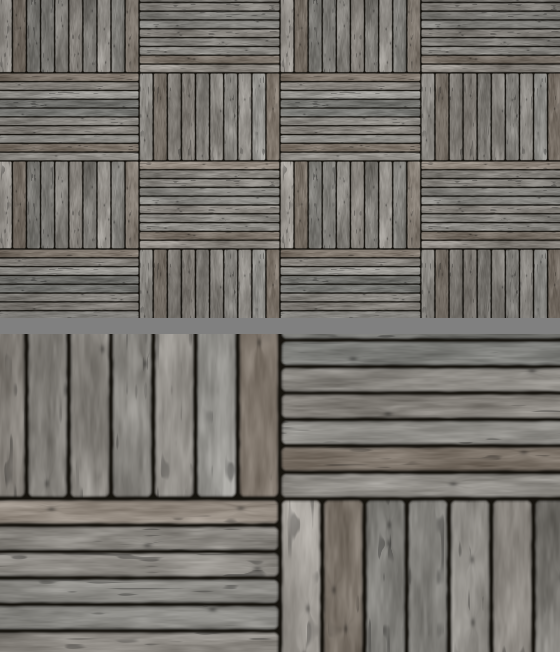
Top, the full canvas; bottom, a detail of the centre.
A WebGL 1 fragment shader for this texture:

```glsl
precision highp float;
// Weathered decking: a basket weave of tiles, each made of ten boards that
// run upright or level in turn. Rounded box distances cut the dark gaps;
// stretched noise, knots and cracks age the grey and brown wood.
uniform vec2 u_resolution;

float hash(vec2 p) {
  return fract(sin(dot(p, vec2(127.1, 311.7))) * 43758.5453);
}

float noise(vec2 p) {
  vec2 i = floor(p), f = fract(p);
  f = f * f * (3.0 - 2.0 * f);
  return mix(mix(hash(i), hash(i + vec2(1.0, 0.0)), f.x),
             mix(hash(i + vec2(0.0, 1.0)), hash(i + vec2(1.0, 1.0)), f.x), f.y);
}

float fbm(vec2 p) {
  float sum = 0.0, amp = 0.5;
  for (int i = 0; i < 4; i++) {
    sum += amp * noise(p);
    p = p * 2.03 + 17.3;
    amp *= 0.5;
  }
  return sum / 0.9375;
}

float roundedBox(vec2 p, vec2 halfSize, float radius) {
  vec2 d = abs(p) - halfSize + radius;
  return length(max(d, 0.0)) + min(max(d.x, d.y), 0.0) - radius;
}

void main() {
  vec2 uv = gl_FragCoord.xy / u_resolution;
  float pixel = 1.0 / u_resolution.y;

  // Tile grid, four across, with cut rows at the top and bottom
  vec2 tileSize = vec2(0.2515 * u_resolution.x / u_resolution.y, 0.277);
  vec2 grid = (uv - vec2(0.5, 0.217)) / vec2(0.2515, 0.277) + vec2(2.0, 1.0);
  vec2 cell = floor(grid);
  vec2 local = fract(grid);

  // Turn alternate tiles so that x is across the boards and y along them
  bool upright = mod(cell.x + cell.y, 2.0) > 0.5;
  if (!upright) {
    local = local.yx;
    tileSize = tileSize.yx;
  }
  float board = floor(local.x * 10.0);
  float across = fract(local.x * 10.0);
  vec2 boardSize = tileSize * vec2(0.1, 1.0);
  vec2 p = (vec2(across, local.y) - 0.5) * boardSize;
  vec2 seed = vec2(board * 7.31, dot(mod(cell, 2.0), vec2(13.7, 29.3)));

  // Board outline with slightly ragged edges
  float ragged = (noise(vec2(across * 2.0, local.y * 30.0) + seed) - 0.5) * 0.0008;
  float edge = roundedBox(p, 0.5 * boardSize - 0.0011 - 0.012 * boardSize.x, 0.0055) + ragged;

  // Small knots darken the wood and bend the grain around them
  float knots = 0.0, bend = 0.0;
  for (int i = 0; i < 3; i++) {
    vec2 key = seed + float(i) * 3.7;
    vec2 center = (vec2(hash(key), hash(key + 5.1)) - 0.5) * boardSize * vec2(0.7, 0.9);
    vec2 d = (p - center) / vec2(0.0025, 0.0045);
    float present = step(0.5, hash(key + 9.4));
    knots += present * exp(-dot(d, d));
    bend += present * d.x * exp(-0.2 * dot(d, d));
  }

  // Wood grain, broad stains and thin cracks
  vec2 along = vec2(across, local.y * tileSize.y * 3.6);
  float grain = fbm(vec2(along.x * 4.0 + bend * 0.5, along.y * 5.0) + seed * 3.1);
  float fiber = noise(vec2(along.x * 14.0 + bend, along.y * 14.0) + seed * 5.7);
  float stain = fbm(vec2(along.x * 1.2, along.y * 2.5) + seed * 1.9);
  float crack = smoothstep(0.74, 0.9, noise(vec2(along.x * 9.0 + bend, along.y * 10.0) + seed * 4.3));
  crack *= smoothstep(0.45, 0.65, stain);

  // Two boards in each tile are brown, the rest cool or warm grey
  float tone = hash(vec2(board, 4.7)) - 0.5 + 0.8 * (hash(seed + 2.3) - 0.5);
  vec3 gray = mix(vec3(0.485, 0.487, 0.473), vec3(0.505, 0.487, 0.463), hash(seed + 6.1));
  float brown = (board == 1.0 || board == 9.0) ? 0.5 + 0.3 * hash(seed + 8.8) : 0.0;
  vec3 wood = mix(gray, vec3(0.455, 0.41, 0.365), brown) + 0.015;
  wood += 0.12 * tone + 0.2 * (grain - 0.5) + 0.06 * (fiber - 0.5) + 0.22 * (stain - 0.5);
  wood *= 1.0 - 0.3 * min(knots, 1.0);
  wood *= 1.0 - 0.26 * crack;

  // Worn bevel, soft dark gap and a faint fall of light toward the corners
  wood *= mix(0.72, 1.0, smoothstep(0.0, 0.0035, -edge));
  vec3 gap = vec3(0.08, 0.07, 0.05);
  float soft = max(0.0016, 0.7 * pixel);
  vec3 color = mix(gap, wood, smoothstep(soft, -soft, edge));
  vec2 fromCenter = uv - 0.5;
  color *= 1.04 - 0.3 * dot(fromCenter, fromCenter);
  gl_FragColor = vec4(color, 1.0);
}
```
